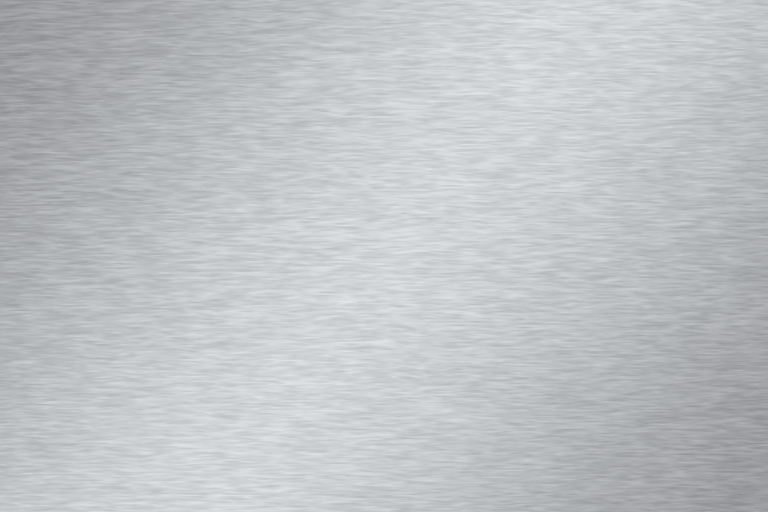
Reproduce this texture procedurally as a Shadertoy shader.

```glsl
// Brushed steel sheet with fine horizontal scratches and a diagonal sheen
#define METAL_BRIGHT vec3(0.820, 0.833, 0.844)
#define METAL_DARK   vec3(0.590, 0.597, 0.611)
#define SHEEN_FOOT   0.27   // x of the sheen at the lower edge
#define SHEEN_LEAN   0.47   // shift of the sheen from lower to upper edge
#define SHEEN_REACH  0.81   // distance at which the metal is darkest
#define GRAIN_AMOUNT 0.165  // contrast of the scratches
#define GRAIN_ROWS   305.0  // scratch rows per canvas height
#define GRAIN_LENGTH 0.030  // typical scratch length in canvas heights
#define WAVINESS     0.004  // vertical wander of the scratches

// Integer hash of a lattice cell, 0 to 1
float hash(vec2 cell) {
    uvec2 q = uvec2(ivec2(cell)) * uvec2(1597334673u, 3812015801u);
    uint n = (q.x ^ q.y) * 1597334673u;
    n = (n ^ (n >> 15)) * 2246822519u;
    n ^= n >> 13;
    return float(n >> 8) / 16777216.0;
}

// Tapering noise along one row, shifted at random so that cells do not align
float rowNoise(float x, float row) {
    x += 37.0 * hash(vec2(row, 911.0));
    float i = floor(x);
    return mix(hash(vec2(i, row)), hash(vec2(i + 1.0, row)), x - i);
}

// Neighbouring rows blended, centred on zero
float streakNoise(vec2 p) {
    float row = floor(p.y);
    float t = smoothstep(0.0, 1.0, p.y - row);
    return mix(rowNoise(p.x, row), rowNoise(p.x, row + 1.0), t) - 0.5;
}

// Scratches of several sizes, from faint smears to hairlines
float brushedGrain(vec2 p) {
    p.y += WAVINESS * streakNoise(p * vec2(13.0, 26.0) + 50.0);
    vec2 frequency = vec2(1.0 / GRAIN_LENGTH, GRAIN_ROWS);
    float grain = 0.06 * streakNoise(p * frequency * vec2(0.25, 0.14) + 400.0);
    grain += 0.20 * streakNoise(p * frequency * vec2(0.80, 0.55) + 800.0);
    grain += 0.48 * streakNoise(p * frequency + 1200.0);
    grain += 0.32 * streakNoise(p * frequency * vec2(2.0, 1.2) + 1600.0);
    return grain;
}

void mainImage(out vec4 fragColor, in vec2 fragCoord) {
    vec2 uv = fragCoord / iResolution.xy;
    vec2 p = fragCoord / iResolution.y;

    // Broad reflection that falls off to both sides of a leaning axis
    float axisDistance = abs(uv.x - SHEEN_FOOT - SHEEN_LEAN * uv.y);
    float shade = smoothstep(0.0, SHEEN_REACH, axisDistance);
    vec3 color = mix(METAL_BRIGHT, METAL_DARK, shade);

    color += GRAIN_AMOUNT * brushedGrain(p);
    fragColor = vec4(clamp(color, 0.0, 1.0), 1.0);
}
```
